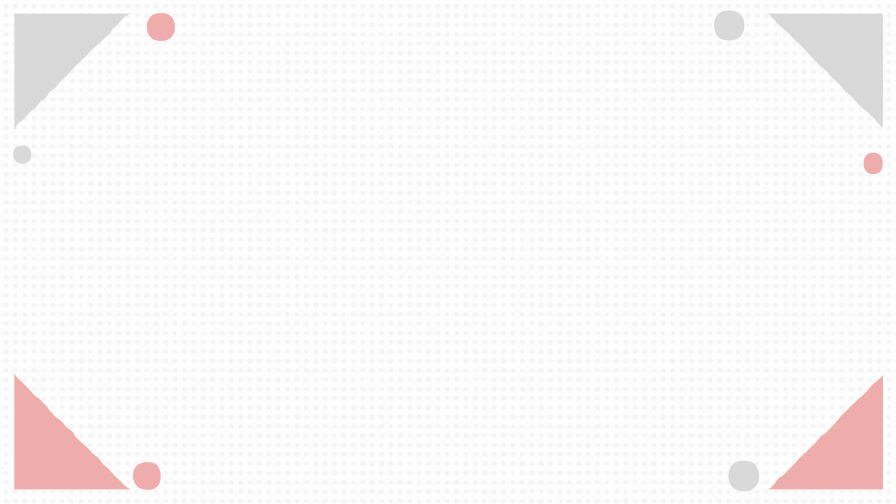
Reproduce this background procedurally as a WebGL 2 fragment shader.

```glsl
#version 300 es
precision highp float;
// Pale dotted paper framed by corner triangles and loose hand-cut discs.

uniform vec2 u_resolution;
out vec4 fragColor;

const float ASPECT = 16.0 / 9.0;
const vec3 PAPER = vec3(0.996);
const vec3 DOT = vec3(0.966);
const vec3 GREY = vec3(0.85);
const vec3 PINK = vec3(0.933, 0.675, 0.675);

// Sine-free hash of a 2D cell
float hash(vec2 p) {
    vec3 q = fract(vec3(p.xyx) * 0.1031);
    q += dot(q, q.yzx + 33.33);
    return fract((q.x + q.y) * q.z);
}

// Smooth one-dimensional noise in the range -1 to 1
float noise(float x, float seed) {
    float i = floor(x);
    float t = smoothstep(0.0, 1.0, x - i);
    return mix(hash(vec2(i, seed)), hash(vec2(i + 1.0, seed)), t) * 2.0 - 1.0;
}

// Antialiased coverage of a signed distance
float cover(float d, float pixel) {
    return 1.0 - smoothstep(-0.7 * pixel, 0.7 * pixel, d);
}

// Right triangle at a corner, opening along dir, with a ragged long side
float cornerTriangle(vec2 p, vec2 corner, vec2 dir, float leg, float seed) {
    vec2 q = (p - corner) * dir;
    float ragged = 0.0014 * noise((q.x - q.y) * 48.0, seed);
    float slope = (q.x + q.y - leg) * 0.7071 + ragged;
    return max(max(-q.x, -q.y), slope);
}

// Slightly squared ellipse with an uneven rim
float cutDisc(vec2 p, vec2 center, vec2 radius, float seed) {
    vec2 q = (p - center) / radius;
    vec2 a = pow(abs(q), vec2(2.3));
    float rim = 0.02 * noise(q.x * 2.0 + q.y * 3.0, seed);
    return (pow(a.x + a.y, 1.0 / 2.3) - 1.0 + rim) * min(radius.x, radius.y);
}

// Fine grid of dots with small variations in size
float dotGrid(vec2 p, vec2 origin, vec2 pitch, float pixel) {
    vec2 g = (p - origin) / pitch;
    vec2 cell = floor(g + 0.5);
    float radius = mix(0.23, 0.30, hash(cell + 7.0));
    float d = (length(g - cell) - radius) * pitch.y;
    return cover(d, pixel);
}

vec3 paint(vec3 base, vec3 tint, float d, float pixel) {
    return mix(base, tint, cover(d, pixel));
}

void main() {
    // Canvas units: height is one
    vec2 p = gl_FragCoord.xy / u_resolution * vec2(ASPECT, 1.0);
    float pixel = 1.0 / u_resolution.y;

    // Paper
    float dots = dotGrid(p, vec2(0.0118, 0.0060), vec2(0.01863, 0.01852), pixel);
    vec3 color = mix(PAPER, DOT, dots);

    // Corner triangles: grey above, pink below
    for (int i = 0; i < 4; i++) {
        vec2 side = vec2(i % 2, i / 2);
        vec2 corner = mix(vec2(0.0285, 0.0290), vec2(1.7520, 0.9730), side);
        float d = cornerTriangle(p, corner, 1.0 - 2.0 * side, 0.2275, float(i));
        color = paint(color, mix(PINK, GREY, side.y), d, pixel);
    }

    // Discs beside the triangles
    color = paint(color, PINK, cutDisc(p, vec2(0.3194, 0.9468), vec2(0.0275), 11.0), pixel);
    color = paint(color, GREY, cutDisc(p, vec2(1.4468, 0.9495), vec2(0.0301), 12.0), pixel);
    color = paint(color, GREY, cutDisc(p, vec2(0.0440, 0.6933), vec2(0.0178), 13.0), pixel);
    color = paint(color, PINK, cutDisc(p, vec2(1.7326, 0.6759), vec2(0.0190, 0.0213), 14.0), pixel);
    color = paint(color, PINK, cutDisc(p, vec2(0.2917, 0.0556), vec2(0.0277), 15.0), pixel);
    color = paint(color, GREY, cutDisc(p, vec2(1.4757, 0.0556), vec2(0.0303), 16.0), pixel);

    fragColor = vec4(color, 1.0);
}
```
